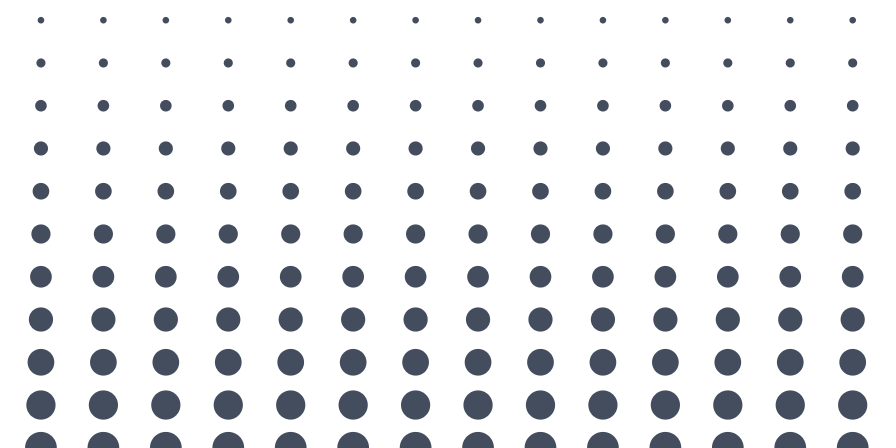
Reproduce this pattern procedurally as a WebGL 2 fragment shader.

```glsl
#version 300 es
precision highp float;
// Halftone grid of slate dots on white, growing row by row toward the bottom.

// Lengths are fractions of the canvas height; rows count down from the top.
#define FIRST_DOT vec2(0.0914, 0.0451)
#define SPACING vec2(0.13938, 0.09544)
#define LAST_CELL vec2(13.0, 10.0)
#define RADIUS_TOP 0.0073
#define RADIUS_STEP 0.00281
#define DOT_COLOR vec3(0.263, 0.302, 0.369)
#define PAPER_COLOR vec3(1.0)

uniform vec2 u_resolution;
out vec4 fragColor;

// Signed distance to the dot in the nearest grid cell.
float dotGridDistance(vec2 p) {
    vec2 cell = clamp(round((p - FIRST_DOT) / SPACING), vec2(0.0), LAST_CELL);
    vec2 center = FIRST_DOT + cell * SPACING;
    float radius = RADIUS_TOP + RADIUS_STEP * cell.y;
    return length(p - center) - radius;
}

void main() {
    vec2 p = gl_FragCoord.xy / u_resolution.y;
    p.y = 1.0 - p.y;

    // One-pixel antialiased edge
    float coverage = clamp(0.5 - dotGridDistance(p) * u_resolution.y, 0.0, 1.0);
    fragColor = vec4(mix(PAPER_COLOR, DOT_COLOR, coverage), 1.0);
}
```
